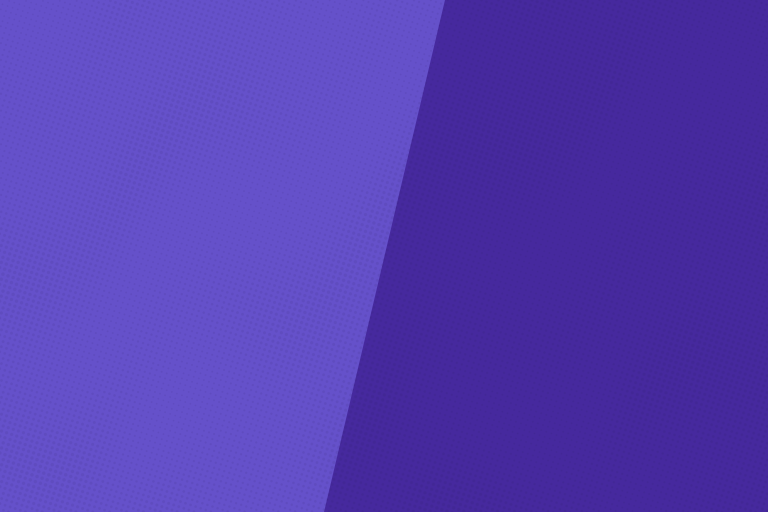
This background is drawn by a Shadertoy shader. Its source:

```glsl
// Two flat violet fields meet along a steep slanted edge.
// A fine tilted halftone of faint dots covers both; layered sines
// vary the dot size so that the grain drifts in soft patches.

const vec3 LIGHT_VIOLET = vec3(0.396, 0.316, 0.794);
const vec3 DARK_VIOLET = vec3(0.273, 0.162, 0.618);
const float EDGE_BOTTOM = 0.4219;   // edge position, in canvas widths
const float EDGE_TOP = 0.5794;
const float DOT_ROWS = 96.0;        // halftone cells per canvas height
const float DOT_TILT = -0.32;       // radians
const float DOT_RADIUS = 0.24;      // in cells
const float DOT_VARIATION = 0.09;
const float LIGHT_DOT_SHADE = 0.055;
const float DARK_DOT_SHADE = 0.045;

// Slow variation in the range -1 to 1
float softPatches(vec2 p) {
    float broad = sin(p.x * 9.0 + 2.0 * sin(p.y * 5.0));
    float fine = sin(p.y * 17.0 - p.x * 11.0 + 1.5 * sin(p.x * 13.0));
    return 0.6 * broad + 0.4 * fine;
}

// Coverage of the tilted dot grid; p is in canvas heights
float halftone(vec2 p, float pixel) {
    float c = cos(DOT_TILT);
    float s = sin(DOT_TILT);
    vec2 grid = mat2(c, -s, s, c) * p * DOT_ROWS;
    vec2 cell = fract(grid) - 0.5;
    float radius = DOT_RADIUS + DOT_VARIATION * softPatches(p);
    float blur = 0.7 * pixel * DOT_ROWS;
    return 1.0 - smoothstep(radius - blur, radius + blur, length(cell));
}

void mainImage(out vec4 fragColor, in vec2 fragCoord) {
    float pixel = 1.0 / iResolution.y;
    float aspect = iResolution.x / iResolution.y;
    vec2 p = fragCoord * pixel;

    // Signed distance to the slanted edge, positive on the right
    float slope = (EDGE_TOP - EDGE_BOTTOM) * aspect;
    float edgeX = EDGE_BOTTOM * aspect + slope * p.y;
    float edgeDistance = (p.x - edgeX) / sqrt(1.0 + slope * slope);
    float rightSide = clamp(0.5 + edgeDistance / pixel, 0.0, 1.0);

    // Fields, then the faint darker dots
    vec3 color = mix(LIGHT_VIOLET, DARK_VIOLET, rightSide);
    float shade = mix(LIGHT_DOT_SHADE, DARK_DOT_SHADE, rightSide);
    color *= 1.0 - shade * halftone(p, pixel);

    fragColor = vec4(color, 1.0);
}
```
